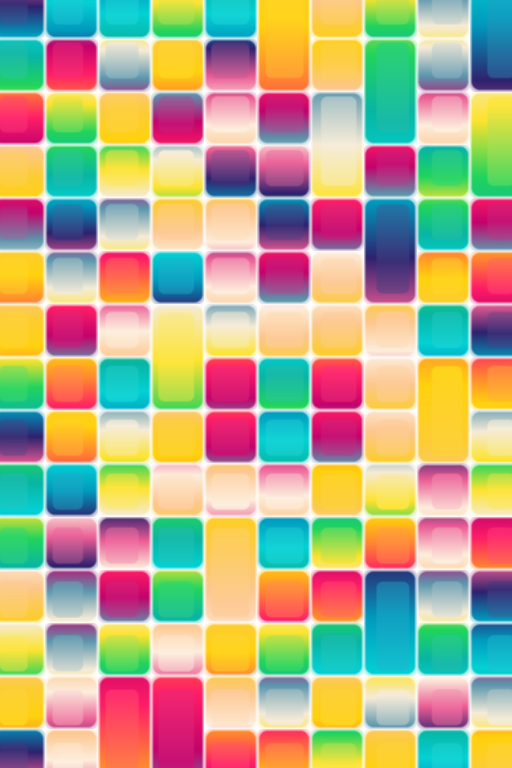
A Shadertoy shader for this pattern:

```glsl
// Grid of glossy rounded tiles, some two rows tall, with colour gradients and thin glowing gaps.

float hash(vec2 p) {
    return fract(sin(dot(p, vec2(127.1, 311.7))) * 43758.5453);
}

float roundedBox(vec2 p, vec2 halfSize, float radius) {
    vec2 d = abs(p) - halfSize + radius;
    return length(max(d, 0.0)) + min(max(d.x, d.y), 0.0) - radius;
}

// Cyclic colour ramp with 16 stops
vec3 ramp(float t) {
    vec3 stops[16] = vec3[16](
        vec3(.99, .93, .86), vec3(.99, .78, .56), vec3(.99, .80, .20), vec3(1., .82, .05),
        vec3(1., .50, .20), vec3(1., .11, .40), vec3(.76, .01, .42), vec3(.36, .59, .68),
        vec3(.96, .92, .84), vec3(.99, .89, .18), vec3(.13, .83, .36), vec3(.03, .71, .64),
        vec3(.01, .82, .83), vec3(.00, .60, .74), vec3(.18, .13, .43), vec3(.92, .36, .58));
    t = mod(t, 16.0);
    int i = int(t) % 16;
    return mix(stops[i], stops[(i + 1) % 16], fract(t));
}

// True where a tile also covers the cell above it
bool isTall(vec2 cell) {
    return hash(cell + 3.7) > 0.9 && hash(cell + vec2(3.7, 2.7)) <= 0.9;
}

void mainImage(out vec4 fragColor, in vec2 fragCoord) {
    float scale = 14.46 / iResolution.y;
    vec2 gridOffset = vec2(.153, .266);
    vec2 p = fragCoord * scale + gridOffset;
    vec2 middle = 0.5 * iResolution.xy * scale + gridOffset;

    // Find the tile's lower cell and its height
    vec2 cell = floor(p);
    float rows = 1.0;
    if (isTall(cell)) {
        rows = 2.0;
    } else if (isTall(cell - vec2(0, 1))) {
        cell.y -= 1.0;
        rows = 2.0;
    }
    vec2 center = cell + 0.5 * vec2(1.0, rows);
    vec2 q = p - center;

    // Vertical gradient, randomly flipped
    float along = -q.y / rows * (hash(cell + 31.7) < 0.3 ? -1.0 : 1.0);
    float phase = 16.0 * hash(cell + 2.1);
    vec3 outer = ramp(phase + 1.9 * along);
    vec3 inner = mix(ramp(phase + 1.2 * along), vec3(1), 0.06);

    // Inset panel drifts outward and narrows away from the middle
    vec2 away = center - middle;
    vec2 panelHalf = vec2(.37 - .024 * abs(away.x), .5 * rows - .16);
    float panel = roundedBox(q - away * vec2(.02, .015), panelHalf, .12);
    vec3 color = mix(outer, inner, 1.0 - smoothstep(-.025, .025, panel));

    // Thin tinted gaps, pure white where they cross
    float edge = roundedBox(q, 0.5 * vec2(1.0, rows) - .02, .17);
    vec3 gap = mix(outer, vec3(1), mix(.72, 1.0, smoothstep(.015, .08, edge)));
    color = mix(color, gap, smoothstep(-.04, .02, edge));

    fragColor = vec4(color, 1.0);
}
```
